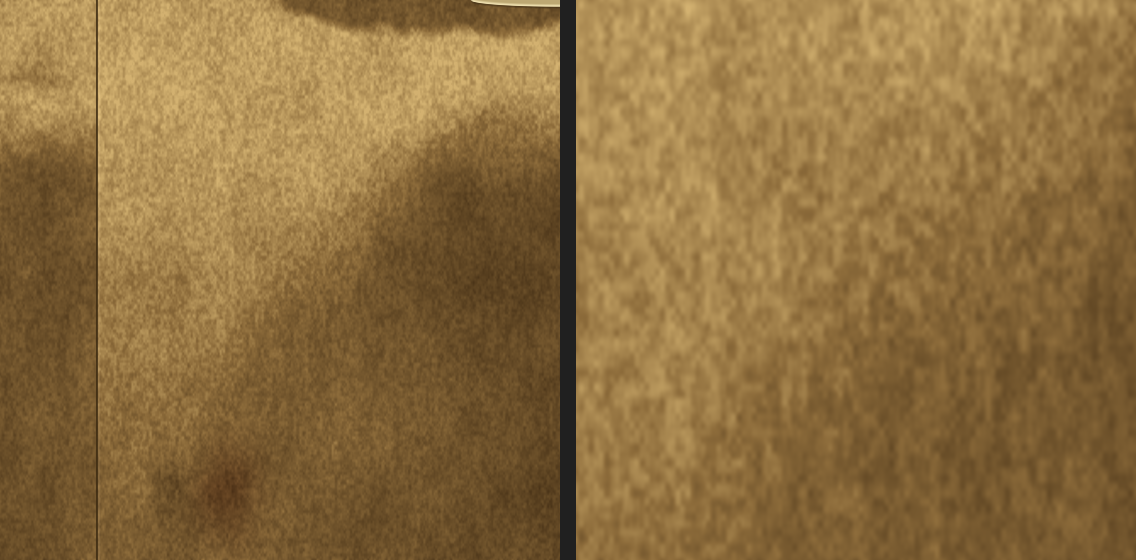
Left, the full canvas; right, a detail of the centre.
Write a three.js fragment shader that draws this texture.

```glsl
// Aged brass sheet with a vertical seam, soft diagonal shade, fine grain and stains.
varying vec2 vUv;

float hash(vec2 p) {
  vec3 q = fract(vec3(p.xyx) * 0.1031);
  q += dot(q, q.yzx + 33.33);
  return fract((q.x + q.y) * q.z);
}

float noise(vec2 p) {
  vec2 cell = floor(p);
  vec2 f = fract(p);
  f = f * f * (3.0 - 2.0 * f);
  float low = mix(hash(cell), hash(cell + vec2(1.0, 0.0)), f.x);
  float high = mix(hash(cell + vec2(0.0, 1.0)), hash(cell + vec2(1.0, 1.0)), f.x);
  return mix(low, high, f.y);
}

// Layered noise, centred on zero
float clouds(vec2 p) {
  float sum = 0.0;
  float weight = 0.5;
  for (int i = 0; i < 4; i++) {
    sum += weight * (noise(p) - 0.5);
    p = mat2(0.8, 0.6, -0.6, 0.8) * p * 2.1 + 17.3;
    weight *= 0.55;
  }
  return sum;
}

// Soft elliptical spot
float spot(vec2 p, vec2 centre, vec2 radius) {
  vec2 d = (p - centre) / radius;
  return exp(-dot(d, d));
}

// Broad light on the wide panel; y runs down from the top
float wideLight(vec2 p) {
  float edge = 0.25 + 0.6 * (1.0 - smoothstep(0.2, 0.85, p.x));
  float softness = mix(0.24, 0.10, smoothstep(0.3, 0.85, p.x));
  float lit = mix(0.91, 0.50, smoothstep(0.12, 0.85, p.y));
  float shaded = mix(0.30, 0.12, smoothstep(0.45, 0.9, p.x));
  shaded += 0.12 * spot(p, vec2(0.72, 0.76), vec2(0.22, 0.13));
  return mix(lit, shaded, smoothstep(-softness, softness, p.y - edge));
}

float narrowLight(vec2 p) {
  float light = mix(0.84, 0.21, smoothstep(0.17, 0.36, p.y));
  light -= 0.28 * spot(p, vec2(0.05, 0.14), vec2(0.07, 0.025));
  return light + 0.10 * smoothstep(0.10, 0.17, p.x) * smoothstep(0.2, 0.4, p.y);
}

vec3 brass(float light) {
  vec3 umber = vec3(0.335, 0.240, 0.117);
  vec3 bronze = vec3(0.550, 0.420, 0.228);
  vec3 gold = vec3(0.780, 0.650, 0.405);
  vec3 lower = mix(umber, bronze, clamp(light * 2.0, -0.35, 1.0));
  return mix(lower, gold, clamp(light * 2.0 - 1.0, 0.0, 1.2));
}

void main() {
  vec2 p = vec2(vUv.x, 1.0 - vUv.y);
  vec2 warped = p + 0.06 * vec2(clouds(p * 9.0), clouds(p * 9.0 + 40.0));

  // Panels on either side of the seam
  float seamX = 0.173;
  float side = smoothstep(seamX - 0.001, seamX + 0.001, p.x);
  float light = mix(narrowLight(warped), wideLight(warped), side);

  // Shadow hanging from the upper right edge
  float shadowEdge = 0.055 * smoothstep(0.44, 0.66, p.x);
  float shadow = 1.0 - smoothstep(-0.016, 0.016, warped.y - shadowEdge);
  light = mix(light, 0.24, shadow * smoothstep(0.44, 0.54, p.x));

  // Mottling, vertical brush marks and fine upright grain
  light += 0.28 * clouds(p * vec2(13.0, 10.0));
  light += 0.09 * (noise(p * vec2(75.0, 16.0)) - 0.5);
  float grain = noise(p * vec2(190.0, 115.0)) - 0.5;
  grain += 0.6 * (noise(p * vec2(330.0, 220.0) + 71.0) - 0.5);
  light += grain * mix(0.20, 0.32, smoothstep(0.1, 0.6, light));

  // Two upright stains, the right one reddish
  float paleStain = spot(warped, vec2(0.31, 0.87), vec2(0.035, 0.075));
  float redStain = spot(warped, vec2(0.415, 0.88), vec2(0.05, 0.075));
  light -= 0.20 * paleStain + 0.16 * redStain;
  vec3 colour = brass(light);
  colour *= mix(vec3(1.0), vec3(1.0, 0.91, 0.90), redStain);

  // Dark seam with a faint bright lip
  float seamDistance = abs(p.x - seamX);
  float seamLip = 1.0 - smoothstep(0.001, 0.003, abs(p.x - seamX - 0.004));
  colour += 0.05 * seamLip;
  float seam = 1.0 - smoothstep(0.0008, 0.0026, seamDistance);
  colour = mix(colour, vec3(0.24, 0.17, 0.07), 0.85 * seam);

  // Pale curved rim entering at the upper right
  float rimX = clamp((p.x - 0.84) / 0.16, 0.0, 1.0);
  float rim = p.y - 0.012 * sqrt(rimX * (2.0 - rimX));
  float present = smoothstep(0.838, 0.845, p.x);
  float rimShade = 1.0 - smoothstep(0.001, 0.005, rim);
  colour = mix(colour, vec3(0.25, 0.18, 0.08), 0.6 * rimShade * present);
  float rimFace = 1.0 - smoothstep(-0.001, 0.001, rim);
  vec3 cream = mix(vec3(0.74, 0.66, 0.45), vec3(0.93, 0.87, 0.68), smoothstep(-0.006, -0.001, rim));
  colour = mix(colour, cream, rimFace * present);

  gl_FragColor = vec4(colour, 1.0);
}
```
